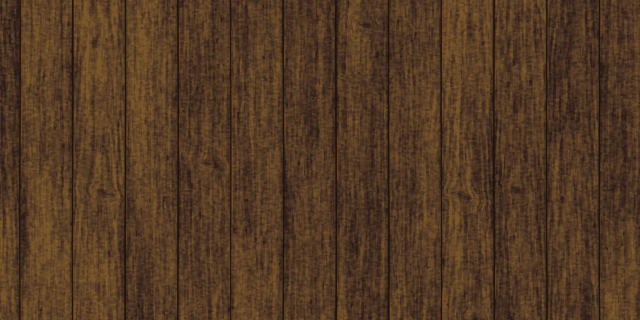
Reproduce this texture procedurally as a Shadertoy shader.

```glsl
// Weathered wall of upright stained boards with dark seams and a few knots.
// Each board offsets its own grain; smooth cellular noise, stretched to different
// proportions, gives worn patches, streaks, saw marks and chipped edges.

// Layout, in units of canvas height
const float PITCH = 0.1646;         // board width, seam to seam
const float FIRST_SEAM = 0.0625;
const float SEAM_HALF_WIDTH = 0.0023;
const float SHADOW_WIDTH = 0.005;
const float KNOT_CHANCE = 0.2;
const float ARCH_CHANCE = 0.3;      // share of boards with arched grain

// Strength of each layer of tone
const float PATCH_GAIN = 0.75;
const float STREAK_GAIN = 0.5;
const float FINE_GAIN = 0.48;
const float SAW_GAIN = 0.5;
const float ARCH_GAIN = 0.12;
const float BOARD_GAIN = 0.16;
const float SIDE_FADE = 0.08;       // boards darken to the right

const vec3 DARK_STAIN = vec3(0.215, 0.140, 0.108);
const vec3 MID_STAIN = vec3(0.335, 0.230, 0.148);
const vec3 WORN_STAIN = vec3(0.455, 0.322, 0.160);
const vec3 SEAM_COLOR = vec3(0.100, 0.065, 0.050);
const vec3 CHIP_COLOR = vec3(0.560, 0.320, 0.150);

float hash(vec2 p) {
    vec3 q = fract(p.xyx * 0.1031);
    q += dot(q, q.yzx + 33.33);
    return fract((q.x + q.y) * q.z);
}

// Smooth cellular noise: random cell values blended by distance to cell points
float cells(vec2 p) {
    vec2 base = floor(p);
    float total = 0.0, weights = 0.0;
    for (int j = -1; j <= 1; j++) {
        for (int i = -1; i <= 1; i++) {
            vec2 cell = base + vec2(i, j);
            vec2 point = cell + vec2(hash(cell), hash(cell + 57.0));
            vec2 d = p - point;
            float w = exp(-6.0 * dot(d, d));
            total += w * hash(cell + 113.0);
            weights += w;
        }
    }
    return total / max(weights, 1e-5);
}

// Bends the grain around the knots of a board; returns their darkness
float knots(inout vec2 local, float board) {
    vec2 start = local;
    float dark = 0.0;
    for (int k = 0; k < 2; k++) {
        vec2 seed = vec2(board, 20.0 + 9.0 * float(k));
        float present = step(hash(seed), KNOT_CHANCE);
        vec2 center = vec2(mix(0.3, 0.7, hash(seed + 1.5)) * PITCH, hash(seed + 2.5));
        vec2 size = vec2(mix(0.018, 0.036, hash(seed + 3.5)), 0.012);
        vec2 offset = start - center;
        offset.y += 0.25 * offset.x;
        float r = length(offset / size);
        local.x -= present * 0.5 * offset.x * exp(-0.3 * r * r);
        float core = 1.0 - smoothstep(0.3, 1.15, r);
        float rings = (0.5 + 0.5 * sin(9.0 * r)) * exp(-0.5 * r * r);
        dark += present * (0.35 * core + 0.25 * rings);
    }
    return dark;
}

// Tone of the wood: 0 is dark stain, 1 is worn and yellow
float woodTone(vec2 local, float board) {
    float knotDark = knots(local, board);
    vec2 g = local + vec2(board * 1.7, 9.0 * hash(vec2(board, 3.0)));
    g.x += 0.002 * sin(7.0 * g.y + board) + 0.001 * sin(19.0 * g.y);

    float patches = 0.6 * cells(g * vec2(10.0, 1.8)) + 0.4 * cells(g * vec2(40.0, 6.0));
    float streaks = cells(g * vec2(120.0, 3.0));
    float fine = cells(g * vec2(190.0, 30.0));
    float saw = cells(g * vec2(115.0, 165.0));

    float tone = 0.5 + PATCH_GAIN * (patches - 0.5) + STREAK_GAIN * (streaks - 0.5)
               + FINE_GAIN * (fine - 0.5) + SAW_GAIN * (saw - 0.5)
               + BOARD_GAIN * (hash(vec2(board, 7.0)) - 0.5);

    // Nested arches of growth rings
    float across = local.x - 0.5 * PITCH;
    float arch = 6.0 * local.y + 540.0 * across * across + 1.2 * cells(g * vec2(12.0, 4.0));
    tone += ARCH_GAIN * sin(6.2832 * arch) * step(hash(vec2(board, 11.0)), ARCH_CHANCE);

    // Small pits
    tone -= 0.4 * smoothstep(0.92, 0.97, cells(g * vec2(110.0, 45.0)));
    return tone - knotDark;
}

void mainImage(out vec4 fragColor, in vec2 fragCoord) {
    vec2 p = fragCoord / iResolution.y;
    float pixel = 1.0 / iResolution.y;

    // Board and signed distance to the nearest seam
    float s = (p.x - FIRST_SEAM + 0.0007 * sin(5.0 * p.y + 3.0 * p.x)) / PITCH;
    float board = floor(s);
    float seam = floor(s + 0.5);
    float side = (s - seam) * PITCH;
    float gap = abs(side);

    float tone = woodTone(vec2(fract(s) * PITCH, p.y), board);
    tone = clamp(tone - SIDE_FADE * (p.x - 1.0), -0.15, 1.1);
    vec3 color = mix(DARK_STAIN, MID_STAIN, min(2.0 * tone, 1.0));
    color = mix(color, WORN_STAIN, max(2.0 * tone - 1.0, 0.0));

    // Chipped edge to the right of a seam
    float edge = 1.0 - smoothstep(0.0012, 0.0012 + pixel, abs(side - SEAM_HALF_WIDTH - 0.0015));
    float chips = smoothstep(0.55, 0.85, cells(vec2(seam * 5.3, p.y * 14.0)));
    color = mix(color, CHIP_COLOR, 0.6 * edge * chips);

    // Seam with soft shadow
    color *= 1.0 - 0.25 * exp(-gap / SHADOW_WIDTH);
    float width = SEAM_HALF_WIDTH * mix(0.65, 1.1, hash(vec2(seam, 15.0)));
    float line = 1.0 - smoothstep(width - 0.5 * pixel, width + 0.5 * pixel, gap);
    color = mix(color, SEAM_COLOR, 0.85 * line);

    fragColor = vec4(color, 1.0);
}
```
